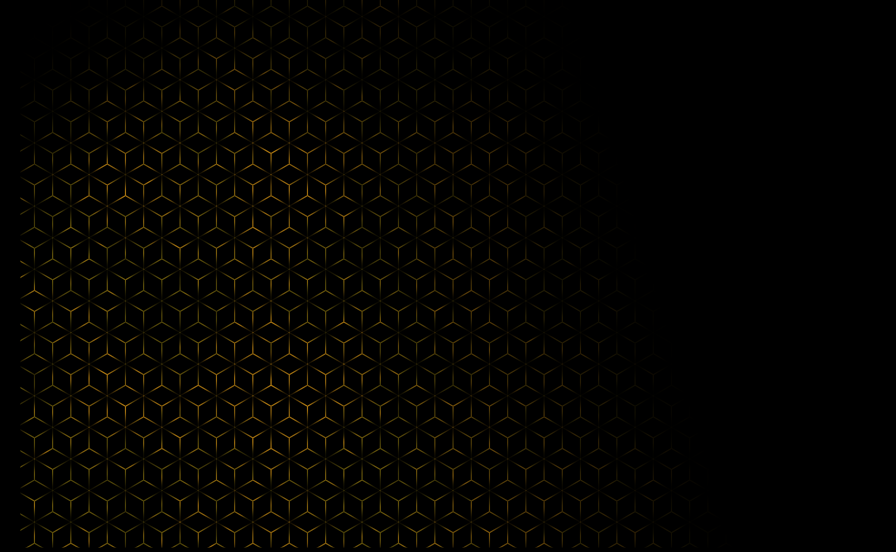
Reproduce this background procedurally as a Shadertoy shader.

```glsl
const vec2  CANVAS      = vec2(1.627, 1.0);     // working units: height = 1
const vec2  NODE_ORIGIN = vec2(0.4922, 0.5693); // one node of the lattice
const float NODE_GAP    = 0.0661;               // spacing of nodes in a row
const float LINE_WIDTH  = 0.0022;
const float DOT_RADIUS  = 0.0018;
const float LEFT_EDGE   = 0.037;
const float BOTTOM_EDGE = 0.008;
const float RIGHT_BASE  = 1.335;                // right boundary at the bottom
const float RIGHT_SLANT = 0.297;                // how far it leans in at the top
const float RIGHT_FADE  = 0.62;
const float PATCH_SCALE = 5.0;
const float GRAIN_SCALE = 42.0;
const vec3  OLIVE_GOLD  = vec3(0.44, 0.38, 0.05);
const vec3  AMBER_GOLD  = vec3(0.52, 0.36, 0.05);
const float SQRT3 = 1.7320508;
const float PI    = 3.1415927;

vec2 hashGradient(vec2 cell) {
    vec2 h = vec2(dot(cell, vec2(127.1, 311.7)), dot(cell, vec2(269.5, 183.3)));
    return 2.0 * fract(sin(h) * 43758.5) - 1.0;
}

float gradientNoise(vec2 p) {
    vec2 i = floor(p), f = fract(p);
    vec2 u = f * f * f * (f * (f * 6.0 - 15.0) + 10.0);
    vec2 e = vec2(0.0, 1.0);
    float low  = mix(dot(hashGradient(i), f),
                     dot(hashGradient(i + e.yx), f - e.yx), u.x);
    float high = mix(dot(hashGradient(i + e), f - e),
                     dot(hashGradient(i + 1.0), f - 1.0), u.x);
    return mix(low, high, u.y);
}

// Offset from the nearest node of a triangular lattice
vec2 nearestNode(vec2 p) {
    vec2 cell = NODE_GAP * vec2(1.0, SQRT3);
    vec2 a = mod(p + 0.5 * cell, cell) - 0.5 * cell;
    vec2 b = mod(p, cell) - 0.5 * cell;
    return dot(a, a) < dot(b, b) ? a : b;
}

// Six spokes per node form the cube pattern; they dim towards the node
float cubeLines(vec2 p, float pixel) {
    vec2 q = nearestNode(p - NODE_ORIGIN);
    float radius = length(q);
    float angle = mod(atan(q.y, q.x) + 2.0 * PI, PI / 3.0) - PI / 6.0;
    float along = radius * cos(angle) * SQRT3 / NODE_GAP;
    float across = abs(radius * sin(angle));

    float width = max(LINE_WIDTH, pixel);
    float line = (1.0 - smoothstep(0.0, width, across)) * LINE_WIDTH / width;
    line *= mix(0.15, 1.0, smoothstep(0.1, 0.8, along));

    float dotMask = 1.0 - smoothstep(DOT_RADIUS - 0.5 * pixel,
                                     DOT_RADIUS + 0.5 * pixel, radius);
    return max(line, 0.5 * dotMask);
}

// Overall light: slanted right fade, dim top, dark upper left corner
float lightEnvelope(vec2 p, float pixel) {
    float rightEdge = RIGHT_BASE - RIGHT_SLANT * p.y;
    float light = clamp((rightEdge - p.x) / RIGHT_FADE, 0.0, 1.0);
    light *= mix(1.0, 0.4, smoothstep(0.68, 1.0, p.y));
    light *= smoothstep(0.1, 0.55, p.x + 1.0 - p.y);
    light *= smoothstep(LEFT_EDGE - pixel, LEFT_EDGE + pixel, p.x);
    return light * smoothstep(BOTTOM_EDGE - pixel, BOTTOM_EDGE + pixel, p.y);
}

void mainImage(out vec4 fragColor, in vec2 fragCoord) {
    vec2 p = fragCoord / iResolution.xy * CANVAS;
    float pixel = 1.0 / iResolution.y;

    // Uneven metallic sheen
    float patches = gradientNoise(p * PATCH_SCALE);
    float grain = gradientNoise(p * GRAIN_SCALE);
    float sheen = clamp(0.9 + 0.4 * patches + 0.7 * grain, 0.2, 1.4);
    vec3 gold = mix(OLIVE_GOLD, AMBER_GOLD, smoothstep(-0.4, 0.4, patches + grain));

    float light = cubeLines(p, pixel) * lightEnvelope(p, pixel) * sheen;
    fragColor = vec4(gold * light, 1.0);
}
```
